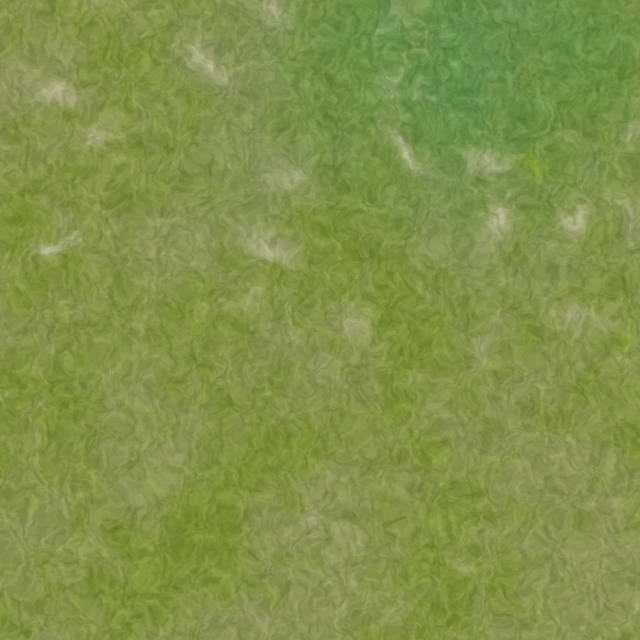
Write a three.js fragment shader that draws this texture.

```glsl
varying vec2 vUv;

#define MOSS vec3(0.485, 0.555, 0.205)
#define FADED vec3(0.545, 0.575, 0.345)
#define LUSH vec3(0.375, 0.555, 0.290)
#define STRAW vec3(0.735, 0.720, 0.590)
#define LIME vec3(0.570, 0.690, 0.140)
#define LUSH_CENTER vec2(0.73, 0.94)
#define PATCH_CELLS 8.5
#define PATCH_CHANCE 0.48
#define LIME_CHANCE 0.07
#define GRAIN_SCALE 95.0
#define GRAIN_STRENGTH 0.085
#define WISP_STRENGTH 0.38

vec2 hash2(vec2 p) {
  vec3 q = fract(p.xyx * vec3(0.1031, 0.1030, 0.0973));
  q += dot(q, q.yzx + 33.33);
  return fract((q.xx + q.yz) * q.zy);
}

float cornerSlope(vec2 cell, vec2 corner, vec2 f) {
  float angle = 6.2832 * hash2(cell + corner).x;
  return dot(vec2(cos(angle), sin(angle)), f - corner);
}

float gradientNoise(vec2 p) {
  vec2 cell = floor(p), f = fract(p);
  vec2 u = f * f * f * (f * (f * 6.0 - 15.0) + 10.0);
  vec2 e = vec2(1.0, 0.0);
  float low = mix(cornerSlope(cell, e.yy, f), cornerSlope(cell, e.xy, f), u.x);
  float high = mix(cornerSlope(cell, e.yx, f), cornerSlope(cell, e.xx, f), u.x);
  return mix(low, high, u.y);
}

float fbm(vec2 p) {
  float sum = 0.0, weight = 0.6;
  for (int i = 0; i < 4; i++) {
    sum += weight * gradientNoise(p);
    p = mat2(1.6, 1.2, -1.2, 1.6) * p + 17.3;
    weight *= 0.55;
  }
  return sum;
}

// Soft, randomly turned ovals strewn over a jittered grid
float scatter(vec2 p, float chance, vec2 size, float seed) {
  vec2 home = floor(p);
  float cover = 0.0;
  for (int y = -1; y <= 1; y++) {
    for (int x = -1; x <= 1; x++) {
      vec2 cell = home + vec2(x, y);
      vec2 spot = hash2(cell + seed);
      vec2 dice = hash2(cell + seed + 51.7);
      vec2 d = p - cell - 0.15 - 0.7 * spot;
      float c = cos(3.1416 * dice.y), s = sin(3.1416 * dice.y);
      d = vec2(c * d.x + s * d.y, c * d.y - s * d.x) / size;
      float strength = step(dice.x, chance) * (0.35 + 0.65 * fract(spot.x * 7.0));
      cover = max(cover, strength * exp(-dot(d, d)));
    }
  }
  return cover;
}

void main() {
  vec2 p = vUv + 40.0;
  vec2 warp = vec2(fbm(p * 16.0), fbm(p * 16.0 + 63.0));
  vec2 bent = p + 0.035 * warp;

  // Broad shifts between moss, faded turf and a lush upper corner
  float fade = smoothstep(-0.45, 0.45, fbm(p * 4.0) + 0.5 * fbm(bent * 18.0 + 9.0));
  vec3 color = mix(MOSS, FADED, fade);
  vec2 toLush = (vUv - LUSH_CENTER) / vec2(0.30, 0.26);
  float lush = exp(-dot(toLush, toLush)) * (0.85 + 0.7 * fbm(bent * 9.0));
  color = mix(color, LUSH, clamp(lush, 0.0, 0.9));

  // Dry patches, thinning toward the bottom, with torn edges
  float dryness = mix(0.35, 1.0, smoothstep(0.2, 0.65, vUv.y));
  float tear = smoothstep(-0.4, 0.45, fbm(bent * 30.0 + 21.0));
  float dry = scatter(bent * PATCH_CELLS, PATCH_CHANCE, vec2(0.34, 0.17), 3.0);
  dry *= dryness * (0.3 + 0.9 * tear);

  // Thin curled wisps of straw
  float ridge = 1.0 - smoothstep(0.0, 0.16, abs(fbm(bent * 13.0 + 5.0)));
  float wispArea = smoothstep(-0.05, 0.4, fbm(p * 7.0 + 31.0));
  float wisps = WISP_STRENGTH * ridge * wispArea * (0.5 + 0.5 * dryness) * tear;
  color = mix(color, STRAW, clamp(dry + wisps, 0.0, 0.9));

  // Rare bright tufts
  float lime = scatter(bent * 9.0, LIME_CHANCE, vec2(0.20, 0.15), 87.0);
  color = mix(color, LIME, 0.65 * lime);

  // Clumps, short blades and sparse light specks
  float clumps = fbm(bent * 24.0 + 77.0);
  float blades = gradientNoise(bent * vec2(1.0, 0.65) * GRAIN_SCALE);
  blades += 0.6 * gradientNoise(bent * GRAIN_SCALE * 1.7 + 13.0);
  float specks = scatter(p * 42.0, 0.12, vec2(0.24, 0.12), 29.0);
  float light = 0.075 * clumps + GRAIN_STRENGTH * blades + 0.06 * specks;
  color += light * vec3(1.0, 0.95, 0.85);

  gl_FragColor = vec4(clamp(color, 0.0, 1.0), 1.0);
}
```
